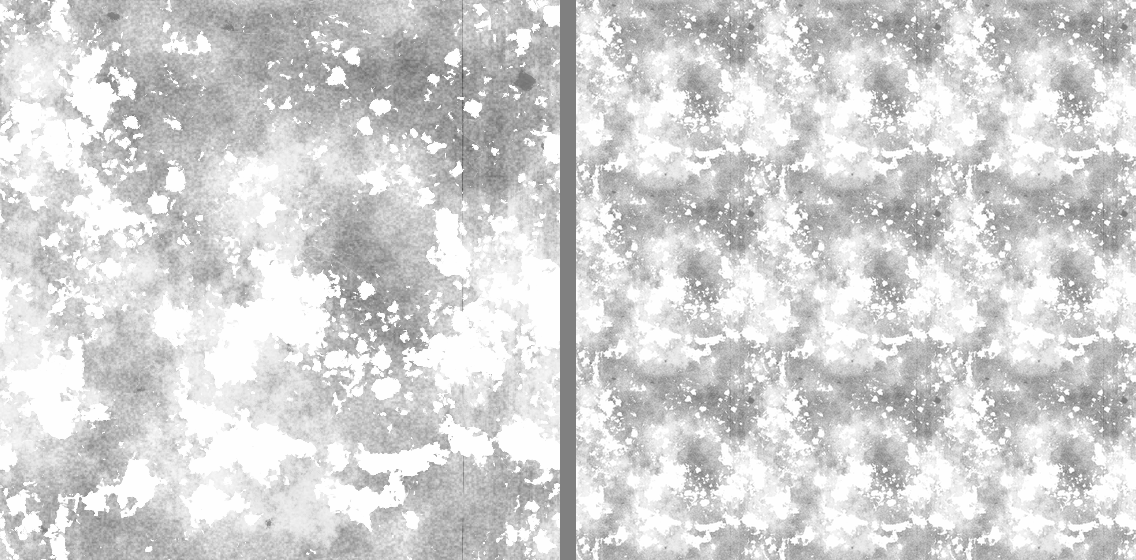
Left: one tile. Right: repeated 3 by 3.
Give the GLSL for this texture, as a WebGL 1 fragment shader.

```glsl
precision highp float;
// Tiling weathered wall: mottled grey plaster under torn white paint, chips and scrapes.

uniform vec2 u_resolution;

const float PLASTER_TONE = 0.74;
const float HAZE_TONE = 0.97;
const float PAINT_TONE = 0.995;
const float PIT_TONE = 0.42;
const float PAINT_THRESHOLD = 0.165;  // higher leaves less white paint
const float PAINT_EDGE = 0.018;
const float MOTTLE_CONTRAST = 0.50;
const float GRAIN_CONTRAST = 0.25;
const float STREAK_CONTRAST = 0.20;
const float HAZE_AMOUNT = 0.75;
const float CHIP_CHANCE = 0.24;
const float CHIP_CELLS = 24.0;
const float FLECK_CELLS = 56.0;
const float PIT_CELLS = 9.0;
const float LEDGE_HEIGHT = 0.19;
const float SCRAPE_HEIGHT = 0.88;
const float CRACK_X = 0.827;
const float STREAK_X = 0.93;
const float TAU = 6.2831853;

vec3 hash3(vec2 p) {
  vec3 h = fract(p.xyx * vec3(0.1031, 0.1030, 0.0973));
  h += dot(h, h.yxz + 33.33);
  return fract((h.xxy + h.yzz) * h.zyx);
}

vec2 wrapCell(vec2 cell, vec2 period) {
  return floor(mod(cell + 0.5, period));
}

float wrapDelta(float a) {
  return fract(a + 0.5) - 0.5;
}

// Value noise that repeats after one unit of p.
float noise(vec2 p, vec2 cells, float seed) {
  vec2 g = p * cells + seed * 0.37;
  vec2 i = floor(g);
  vec2 f = g - i;
  vec2 s = f * f * (3.0 - 2.0 * f);
  vec2 shift = vec2(31.0, 17.0) * seed;
  float a = hash3(wrapCell(i, cells) + shift).x;
  float b = hash3(wrapCell(i + vec2(1.0, 0.0), cells) + shift).x;
  float c = hash3(wrapCell(i + vec2(0.0, 1.0), cells) + shift).x;
  float d = hash3(wrapCell(i + 1.0, cells) + shift).x;
  return mix(mix(a, b, s.x), mix(c, d, s.x), s.y);
}

float fbm(vec2 p, vec2 cells, float gain, float seed) {
  float sum = 0.0, total = 0.0, weight = 1.0;
  for (int i = 0; i < 5; i++) {
    sum += weight * noise(p, cells, seed + float(i));
    total += weight;
    weight *= gain;
    cells *= 2.0;
  }
  return sum / total;
}

// Signed distance to scattered round chips; chance sets their number and size.
float chipDistance(vec2 p, float cells, float chance, float seed) {
  vec2 g = p * cells;
  float nearest = 1.0;
  for (int y = -1; y <= 1; y++) {
    for (int x = -1; x <= 1; x++) {
      vec2 cell = floor(g) + vec2(float(x), float(y));
      vec3 r = hash3(wrapCell(cell, vec2(cells)) + seed);
      float radius = min(0.42, (chance - r.z) * 1.3);
      nearest = min(nearest, length(g - cell - 0.2 - 0.6 * r.xy) - radius);
    }
  }
  return nearest / cells;
}

void main() {
  vec2 p = gl_FragCoord.xy / u_resolution;
  float edge = max(0.0012, 0.7 / u_resolution.y);

  // Warps: large for the layout, small for ragged outlines
  vec2 sway = vec2(noise(p, vec2(5.0), 3.0), noise(p, vec2(5.0), 7.0)) - 0.5;
  vec2 rag = vec2(fbm(p, vec2(48.0), 0.6, 11.0), fbm(p, vec2(48.0), 0.6, 19.0)) - 0.5;
  vec2 q = p + 0.10 * sway + 0.012 * rag;
  vec2 torn = p + 0.035 * rag;

  // Broad bright and dark regions
  float layout = 0.06 * cos(TAU * (2.0 * q.x + 0.1)) + 0.04 * cos(TAU * q.x)
               - 0.07 * cos(TAU * (q.y + 0.02));
  float broad = layout + 0.8 * (fbm(q, vec2(5.0), 0.5, 23.0) - 0.5);

  // Plaster: mottling, grain and vertical streaks
  float mottle = fbm(p + 0.02 * rag, vec2(9.0, 11.0), 0.62, 31.0) - 0.5;
  float grain = 0.6 * noise(p, vec2(230.0, 260.0), 5.0) + 0.4 * noise(p, vec2(410.0), 9.0) - 0.5;
  float streakZone = 0.2 + 0.8 * smoothstep(0.22, 0.04, abs(wrapDelta(p.x - STREAK_X + 0.1 * sway.y)));
  float streak = fbm(p + 0.004 * rag, vec2(60.0, 3.0), 0.7, 41.0) - 0.5;
  float tone = PLASTER_TONE + 0.35 * broad + MOTTLE_CONTRAST * mottle
             + GRAIN_CONTRAST * grain + STREAK_CONTRAST * streakZone * streak;

  // Fine pale creases and a broken dark crack
  float crease = abs(fbm(q, vec2(6.0, 8.0), 0.5, 47.0) - 0.5);
  tone += 0.09 * smoothstep(0.008, 0.0, crease) * smoothstep(0.5, 0.7, noise(p, vec2(7.0), 53.0));
  float crack = abs(wrapDelta(p.x - CRACK_X + 0.004 * sway.x));
  tone -= 0.2 * smoothstep(0.0016, 0.0003, crack) * smoothstep(0.4, 0.7, noise(p, vec2(3.0, 12.0), 59.0));

  // Gritty haze of thin paint
  float grit = fbm(p, vec2(40.0, 36.0), 0.75, 61.0) - 0.5;
  float haze = smoothstep(-0.02, 0.22, broad + 0.5 * grit + 0.15 * streakZone * streak);
  tone = mix(tone, HAZE_TONE, HAZE_AMOUNT * haze);

  // Dark pits
  float pit = chipDistance(torn, PIT_CELLS, 0.08, 67.0);
  tone = mix(tone, PIT_TONE, 0.7 * smoothstep(0.004, -0.004, pit + 0.03 * grit));

  // Torn paint, thicker along a ledge and a thin scrape
  float ledge = wrapDelta(p.y - LEDGE_HEIGHT + 0.07 * sway.y) / 0.02;
  float scrape = wrapDelta(p.y - SCRAPE_HEIGHT + 0.04 * sway.x) / 0.008;
  float ledgeSpan = smoothstep(0.3, 0.6, noise(p, vec2(5.0, 2.0), 71.0));
  float scrapeSpan = smoothstep(0.45, 0.7, noise(p, vec2(6.0, 2.0), 73.0));
  float tear = fbm(p + 0.012 * rag, vec2(16.0), 0.7, 79.0) - 0.5;
  float paintField = broad + 1.2 * tear + 0.28 * ledgeSpan * exp(-ledge * ledge)
                   + 0.22 * scrapeSpan * exp(-scrape * scrape);
  float paint = smoothstep(-PAINT_EDGE, PAINT_EDGE, paintField - PAINT_THRESHOLD);

  // Clustered chips and flecks
  float cluster = CHIP_CHANCE + 0.9 * (noise(q, vec2(6.0), 83.0) - 0.5);
  float chips = min(chipDistance(torn, CHIP_CELLS, cluster, 89.0),
                    chipDistance(torn, FLECK_CELLS, cluster, 97.0));
  paint = max(paint, smoothstep(edge, -edge, chips));

  gl_FragColor = vec4(vec3(min(mix(tone, PAINT_TONE, paint), PAINT_TONE)), 1.0);
}
```
